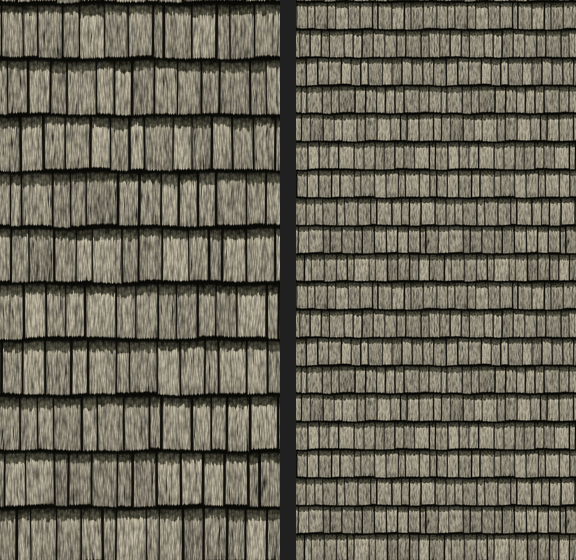
Left: one tile. Right: repeated 2 by 2.
Give the GLSL for this texture, as a WebGL 2 fragment shader.

```glsl
#version 300 es
precision highp float;

uniform vec2 u_resolution;
out vec4 fragColor;

#define COLS 13.0          // shingles per row
#define ROWS 10.0          // rows of shingles
#define ROW_SHIFT 0.065    // height of the first butt line, in rows
#define EDGE_JITTER 0.27   // variation of shingle widths
#define GAP 0.036          // half width of a gap, in shingles
#define BAND 0.195         // depth of the weathered band, in rows
#define BUTT_LIFT 0.045    // unevenness of the lower ends
#define GRAIN 0.62         // contrast of the wood grain
#define WOOD vec3(0.545, 0.523, 0.459)
#define MOSS vec3(0.205, 0.202, 0.158)
#define SHADOW vec3(0.035, 0.034, 0.022)

const float TAU = 6.2831853;

float hash(vec2 p, float salt) {
    uvec3 v = uvec3(p.x, p.y, salt) * 1664525u + 1013904223u;
    v.x += v.y * v.z; v.y += v.z * v.x; v.z += v.x * v.y;
    v ^= v >> 16u;
    v.x += v.y * v.z; v.y += v.z * v.x; v.z += v.x * v.y;
    return float(v.z >> 8u) / 16777216.0;
}

// Distance to the nearest scattered point; wraps once per unit of p
float cellular(vec2 p, vec2 count, float salt) {
    p *= count;
    vec2 base = floor(p);
    float nearest = 4.0;
    for (int j = -1; j <= 1; j++)
    for (int i = -1; i <= 1; i++) {
        vec2 cell = base + vec2(i, j);
        vec2 id = mod(cell, count);
        vec2 d = cell + vec2(hash(id, salt), hash(id, salt + 1.0)) - p;
        nearest = min(nearest, dot(d, d));
    }
    return sqrt(nearest);
}

// Slightly tilted boundary on the left of shingle i
float seam(float i, float row, float h) {
    vec2 id = vec2(mod(i, COLS), row);
    float tilt = 0.06 * (hash(id, 2.0) - 0.5) * (h - 0.5);
    return i + EDGE_JITTER * (2.0 * hash(id, 1.0) - 1.0) + tilt;
}

float gapCover(float dist, vec2 id, float aa) {
    float w = GAP * mix(0.35, 1.5, hash(id, 3.0));
    return 1.0 - smoothstep(w - 0.5 * aa, w + 0.5 * aa + 0.02, dist);
}

void main() {
    vec2 uv = gl_FragCoord.xy / u_resolution;
    vec2 aa = vec2(COLS, ROWS) / u_resolution;

    // Row and shingle under this point
    float y = uv.y * ROWS + ROW_SHIFT;
    y += 0.012 * sin(TAU * (2.0 * uv.x + 3.0 * uv.y)) + 0.008 * sin(TAU * 5.0 * uv.x);
    float row = mod(floor(y), ROWS);
    float h = fract(y);
    float x = uv.x * COLS + hash(vec2(row, 0.0), 9.0);
    float col = floor(x);
    if (x < seam(col, row, h)) col -= 1.0;
    else if (x >= seam(col + 1.0, row, h)) col += 1.0;
    vec2 id = vec2(mod(col, COLS), row);
    vec2 nextId = vec2(mod(col + 1.0, COLS), row);
    float left = x - seam(col, row, h);
    float right = seam(col + 1.0, row, h) - x;

    // Vertical grain, shifted for each shingle
    vec2 g = uv + vec2(hash(id, 4.0), hash(id, 5.0));
    g.x += 0.0015 * sin(TAU * 7.0 * g.y) + 0.0007 * sin(TAU * 19.0 * g.y);
    float fine = cellular(g, vec2(150.0, 44.0), 11.0);
    float broad = cellular(g, vec2(64.0, 10.0), 21.0);
    float mottle = cellular(g, vec2(72.0, 130.0), 31.0);
    float tone = 1.0 + 0.22 * (hash(id, 6.0) - 0.5);
    tone += GRAIN * (0.45 - fine) + 0.32 * (0.45 - broad) + 0.16 * (0.45 - mottle);

    // Cracks and small knots on some shingles
    float crack = 1.0 - smoothstep(0.04, 0.17, cellular(g, vec2(42.0, 9.0), 41.0));
    tone -= 0.42 * crack * step(0.5, hash(id, 7.0));

    // Weathered band with a ragged lower edge
    float ragged = 0.014 * sin(TAU * 31.0 * g.x) + 0.009 * sin(TAU * 73.0 * g.x);
    ragged += 0.06 * (mottle - 0.45) + 0.04 * (fine - 0.45);
    float depth = BAND + 0.08 * (hash(id, 8.0) - 0.5) + ragged;
    float top = 1.0 - h;
    float band = 1.0 - smoothstep(depth - 0.02, depth + 0.02 + aa.y, top);
    tone += 0.10 * (1.0 - smoothstep(depth, depth + 0.22, top));
    tone -= 0.10 * (1.0 - smoothstep(0.0, 0.3, h));
    vec3 wood = WOOD * clamp(tone, 0.3, 1.4);
    float mossTone = mix(0.6, 1.25, smoothstep(0.02, 0.2, top));
    mossTone += 0.9 * (0.45 - mottle) + 0.5 * (0.45 - fine);
    vec3 moss = MOSS * clamp(mossTone, 0.25, 1.8);
    vec3 color = mix(wood, moss, band * mix(0.8, 1.0, hash(id, 10.0)));

    // Rounded sides and dark gaps
    float side = min(left, right);
    color *= mix(0.78, 1.0, smoothstep(0.0, 0.13, side));
    float gap = max(gapCover(left, id, aa.x), gapCover(right, nextId, aa.x));
    color = mix(color, SHADOW, 0.94 * gap);

    // Uneven butts and the shadow dropped on the row below
    float lift = 0.006 + BUTT_LIFT * hash(id, 12.0) + 0.03 * (fine - 0.45);
    float butt = 1.0 - smoothstep(lift - 0.5 * aa.y, lift + 0.5 * aa.y + 0.025, h);
    float dropShade = 1.0 - smoothstep(0.005, 0.055 + 0.03 * mottle, top);
    color = mix(color, SHADOW, max(butt, 0.95 * dropShade));

    fragColor = vec4(color, 1.0);
}
```
